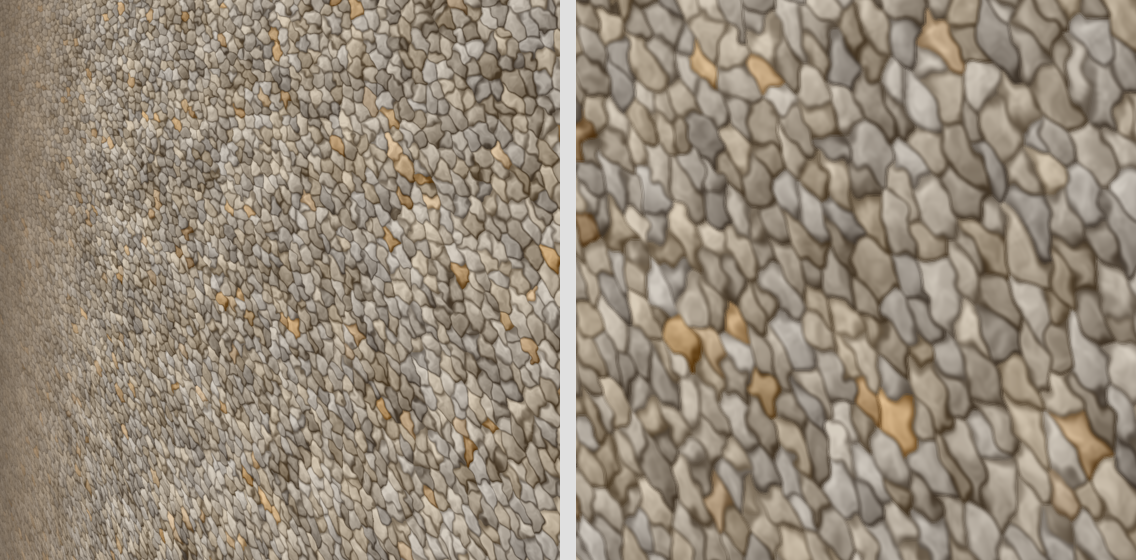
Left, the full canvas; right, a detail of the centre.
Reproduce this texture procedurally as a Shadertoy shader.

```glsl
// Pebble-dash wall seen at a grazing angle: fine on the left, coarse on the right.
// A perspective mapping feeds a leaning, weighted Voronoi pattern; each cell is
// a stone with its own tone, a lit side, rough facets and dark crevices.

const vec3 SHADOW = vec3(0.33, 0.28, 0.22);      // crevice colour
const vec3 TONE_RANGE = vec3(0.47, 0.48, 0.48);  // crevice to brightest stone
const vec3 OCHRE = vec3(0.06, -0.03, -0.14);     // shift for rusty stones
const vec3 FAR_TINT = vec3(0.90, 0.86, 0.82);    // brown cast at the far edge
const vec2 GRAIN_FAR = vec2(0.0050, 0.0090);     // stone size at the left
const vec2 GRAIN_GROWTH = vec2(0.0240, 0.0260);  // added size at the right
const float HORIZON = 0.77;                      // height of the vanishing line
const float LEAN = 0.38;                         // tilt of the stones
const float OCHRE_SHARE = 0.05;
const float CREVICE_DEPTH = 0.58;
const float SOFTNESS = 0.0026;                   // width of the smoothing filter
const int TAPS = 3;                              // filter samples per axis

float hash(vec2 p) {
    return fract(sin(dot(p, vec2(127.1, 311.7))) * 43758.5453);
}

vec2 hash2(vec2 p) {
    return vec2(hash(p), hash(p + 57.3));
}

float noise(vec2 p) {
    vec2 i = floor(p);
    vec2 f = fract(p);
    f = f * f * (3.0 - 2.0 * f);
    float low = mix(hash(i), hash(i + vec2(1, 0)), f.x);
    float high = mix(hash(i + vec2(0, 1)), hash(i + vec2(1, 1)), f.x);
    return mix(low, high, f.y);
}

// Canvas position to stone space, where each stone is about one unit wide.
vec2 wallSpace(vec2 p) {
    float x = max(p.x, 0.0);
    float across = log(1.0 + x * GRAIN_GROWTH.x / GRAIN_FAR.x) / GRAIN_GROWTH.x;
    float upward = (p.y - HORIZON) / (GRAIN_FAR.y + GRAIN_GROWTH.y * x);
    return vec2(across, upward);
}

vec3 wallColor(vec2 p) {
    vec2 q = wallSpace(p);
    // Ragged outlines
    q += 0.40 * (vec2(noise(q * 2.3), noise(q * 2.3 + 19.7)) - 0.5);

    // Nearest and second nearest stone
    vec2 cell = floor(q);
    vec2 stone = cell;
    vec2 offset = vec2(0.0);
    float nearest = 9.0;
    float second = 9.0;
    for (int j = -1; j <= 1; j++) {
        for (int i = -1; i <= 1; i++) {
            vec2 id = cell + vec2(i, j);
            vec2 d = q - id - 0.1 - 0.8 * hash2(id);
            d.x += LEAN * d.y;
            float dist = length(d * vec2(1.1, 0.9)) - 0.28 * hash(id + 7.7);
            if (dist < nearest) {
                second = nearest;
                nearest = dist;
                stone = id;
                offset = d;
            } else {
                second = min(second, dist);
            }
        }
    }

    // Stone tone, light from the upper left, facets and crevices
    float tone = 0.73 + 0.40 * (hash(stone + 3.1) - 0.5);
    tone += 0.34 * dot(offset, vec2(-0.55, 0.75));
    tone += 0.26 * (noise(q * vec2(3.4, 2.6) + 40.0) - 0.5);
    tone += 0.14 * (noise(q * 7.0) - 0.5);
    tone += 0.28 * (noise(q * 0.35 + 11.0) - 0.5);
    float gapWidth = 0.16 + 0.26 * noise(q * 0.8 + 5.0);
    tone -= CREVICE_DEPTH * (1.0 - smoothstep(0.0, gapWidth, second - nearest));

    // Warm and cool stones, with a few rusty ones
    vec3 color = SHADOW + TONE_RANGE * clamp(tone, -0.15, 1.08);
    color += vec3(0.015, 0.0, -0.025) * (2.0 * hash(stone + 21.0) - 1.0);
    float rusty = step(1.0 - OCHRE_SHARE, hash(stone + 33.0));
    return color + OCHRE * rusty * (0.5 + 0.5 * hash(stone + 45.0));
}

void mainImage(out vec4 fragColor, in vec2 fragCoord) {
    vec2 uv = fragCoord / iResolution.xy;

    // Smooth by averaging a small grid of samples
    vec3 color = vec3(0.0);
    for (int j = 0; j < TAPS; j++) {
        for (int i = 0; i < TAPS; i++) {
            vec2 tap = (vec2(i, j) + 0.5) / float(TAPS) - 0.5;
            color += wallColor(uv + tap * SOFTNESS);
        }
    }
    color /= float(TAPS * TAPS);

    // Distant stones blur together and turn brown
    vec3 average = SHADOW + TONE_RANGE * 0.58;
    color = mix(average, color, mix(0.30, 1.0, smoothstep(-0.02, 0.24, uv.x)));
    color *= mix(FAR_TINT, vec3(1.0), smoothstep(0.0, 0.22, uv.x));
    color *= mix(0.90, 1.0, smoothstep(0.0, 0.05, uv.x));

    fragColor = vec4(clamp(color, 0.0, 1.0), 1.0);
}
```
